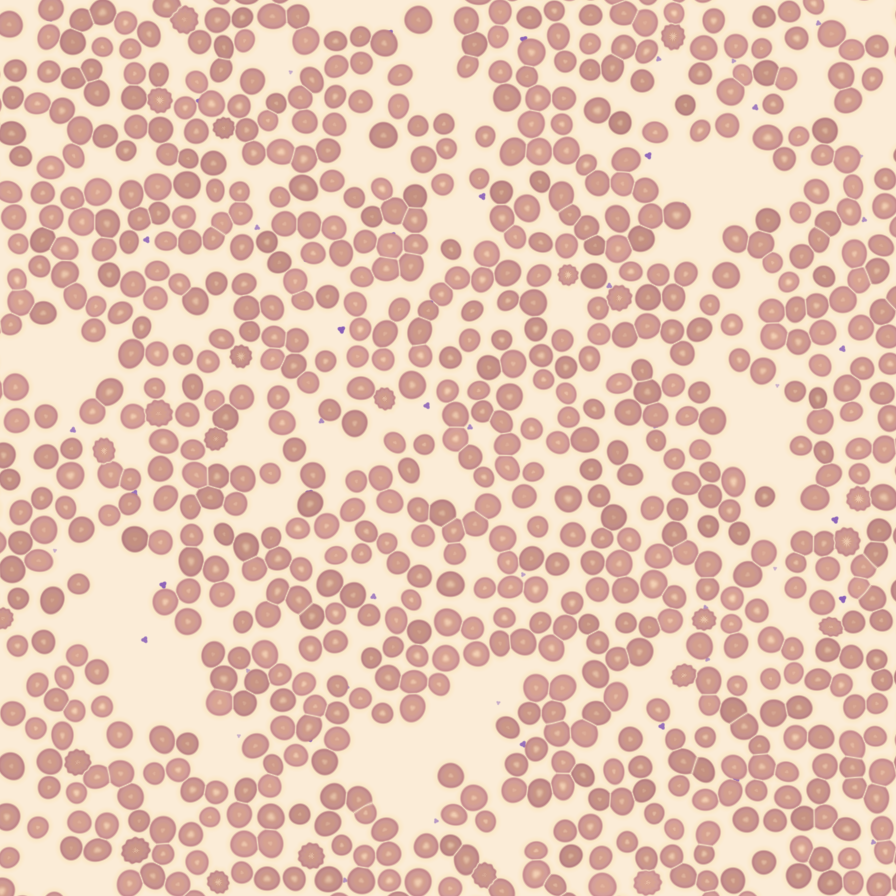
Give the GLSL for this pattern, as a WebGL 1 fragment shader.

```glsl
precision highp float;
// Blood smear: rosy round cells with pale centres and violet platelets on cream plasma.

uniform vec2 u_resolution;

const float SITES = 31.0;          // cell sites across the canvas
const float JITTER = 0.76;         // scatter of cells around their sites
const float SPACING = 0.90;        // distance below which cells push apart
const float MAX_PUSH = 0.35;
const float FILL = 0.89;           // share of occupied sites outside the voids
const float RADIUS_MIN = 0.355;    // in site units
const float RADIUS_MAX = 0.485;
const float CONTACT_GAP = 0.02;
const float SOFTNESS = 0.045;
const float PLATELET_TILES = 10.0;
const float PLATELET_FILL = 0.75;

const vec3 PLASMA = vec3(0.985, 0.925, 0.843);
const vec3 HALO = vec3(0.982, 0.912, 0.785);
const vec3 RIM = vec3(0.765, 0.535, 0.550);
const vec3 BODY = vec3(0.808, 0.605, 0.588);
const vec3 INNER = vec3(0.825, 0.625, 0.555);
const vec3 PALE = vec3(0.935, 0.800, 0.690);
const vec3 VIOLET = vec3(0.530, 0.360, 0.720);

vec2 hash2(vec2 p) {
  vec2 q = vec2(dot(p, vec2(127.1, 311.7)), dot(p, vec2(269.5, 183.3)));
  return fract(sin(q) * 43758.545);
}

// Layered sines open irregular voids between the crowds of cells.
bool occupied(vec2 site) {
  vec2 p = site / SITES;
  float v = sin(11.0 * p.x + 2.0 * sin(6.0 * p.y) + 1.3) * sin(12.0 * p.y + 1.7 * sin(7.0 * p.x))
          + 0.6 * sin(23.0 * p.x - 9.0 * p.y) * sin(21.0 * p.y + 8.0 * p.x + 2.0);
  return hash2(site + 57.0).x < FILL * (1.0 - 0.9 * smoothstep(0.35, 0.95, v));
}

vec2 scattered(vec2 site) {
  return site + 0.5 + JITTER * (hash2(site) - 0.5);
}

// Moves a scattered cell away from neighbours that crowd it.
vec2 settled(vec2 site) {
  vec2 center = scattered(site);
  vec2 push = vec2(0.0);
  for (int j = -1; j <= 1; j++) {
    for (int i = -1; i <= 1; i++) {
      vec2 other = site + vec2(float(i), float(j));
      if ((i == 0 && j == 0) || !occupied(other)) continue;
      vec2 away = center - scattered(other);
      float dist = max(length(away), 0.001);
      push += away / dist * max(SPACING - dist, 0.0) * 0.48;
    }
  }
  return center + push * min(1.0, MAX_PUSH / max(length(push), 0.001));
}

// Distance to a slightly oval, uneven outline; a few cells are scalloped.
float cellDistance(vec2 p, vec2 site, float radius) {
  vec2 shape = hash2(site + 23.0);
  vec2 phase = 6.2832 * hash2(site + 91.0);
  float c = cos(phase.x), s = sin(phase.x);
  float stretch = 1.0 + 0.13 * shape.x * shape.x;
  p = mat2(c, -s, s, c) * p * vec2(stretch, 1.0 / stretch);
  float angle = atan(p.y, p.x + 0.00001);
  float wobble = 0.015 * sin(2.0 * angle + phase.y) + 0.018 * sin(3.0 * angle + phase.x)
               + 0.045 * step(0.965, shape.y) * sin(11.0 * angle);
  return length(p) - radius * (1.0 + wobble);
}

void main() {
  vec2 uv = gl_FragCoord.xy / min(u_resolution.x, u_resolution.y);
  float pixel = 1.0 / min(u_resolution.x, u_resolution.y);
  vec2 p = uv * SITES;

  // Nearest and second nearest cell outlines.
  float near = 9.0, second = 9.0, nearRadius = 1.0;
  vec2 nearSite = vec2(0.0);
  for (int j = -1; j <= 1; j++) {
    for (int i = -1; i <= 1; i++) {
      vec2 site = floor(p) + vec2(float(i), float(j));
      if (!occupied(site)) continue;
      float radius = mix(RADIUS_MIN, RADIUS_MAX, hash2(site + 11.0).x);
      float d = cellDistance(p - settled(site), site, radius);
      second = min(second, max(d, near));
      if (d < near) {
        near = d;
        nearSite = site;
        nearRadius = radius;
      }
    }
  }

  // Radial shading, with a tone and pale centre of its own for each cell.
  vec2 look = hash2(nearSite + 37.0);
  float t = clamp(1.0 + near / nearRadius, 0.0, 1.0);
  vec3 cell = mix(INNER, BODY, smoothstep(0.40, 0.68, t));
  cell = mix(cell, RIM, smoothstep(0.68, 0.95, t));
  float paleSize = mix(0.22, 0.48, look.x * look.x);
  cell = mix(cell, PALE, (1.0 - smoothstep(0.05, paleSize, t)) * mix(0.25, 1.0, look.x));
  cell *= mix(vec3(0.92, 0.89, 0.89), vec3(1.035), sqrt(look.y));

  // Touching cells flatten against each other.
  float outline = max(near, 0.5 * (near - second) + CONTACT_GAP);
  float soft = max(SOFTNESS, 0.75 * pixel * SITES);
  float cover = 1.0 - smoothstep(-soft, soft, outline);
  vec3 color = mix(HALO, PLASMA, smoothstep(0.03, 0.23, near));

  // Small platelets in the open plasma.
  vec2 tile = floor(uv * PLATELET_TILES);
  vec2 kind = hash2(tile + 71.0);
  vec2 offset = uv - (tile + 0.1 + 0.8 * hash2(tile + 5.0)) / PLATELET_TILES;
  float bumps = 1.0 + 0.2 * sin(3.0 * atan(offset.y, offset.x + 0.00001) + 6.0 * kind.y);
  float speck = length(offset) - mix(0.0018, 0.0038, kind.y) * bumps;
  float stain = 1.0 - smoothstep(-1.0, 1.0, speck / max(0.0012, pixel));
  color = mix(color, VIOLET, stain * step(kind.x, PLATELET_FILL) * mix(0.4, 1.0, kind.y));

  gl_FragColor = vec4(mix(color, cell, cover), 1.0);
}
```
